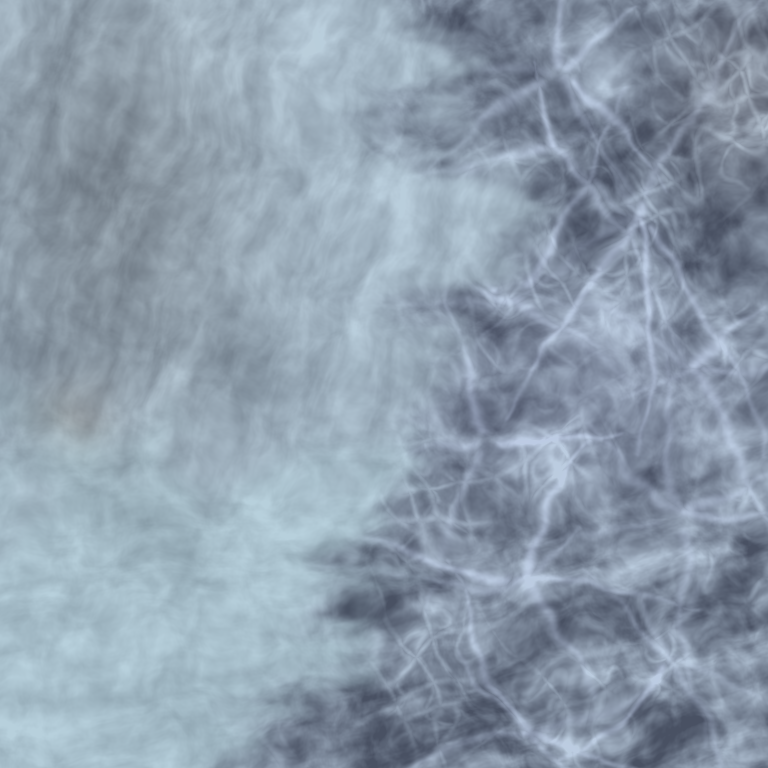
Reproduce this texture procedurally as a WebGL 1 fragment shader.

```glsl
precision highp float;
uniform vec2 u_resolution;

const vec3 SHADOW = vec3(0.270, 0.305, 0.365);
const vec3 PALE = vec3(0.695, 0.765, 0.825);
const vec3 TEAL_TINT = vec3(-0.012, 0.014, 0.002);
const vec3 WARM_TINT = vec3(0.030, 0.002, -0.026);
const vec3 VIOLET_TINT = vec3(0.010, -0.004, 0.032);
const float MIST_TONE = 0.87;
const float THICKET_TONE = 0.42;
const float MIST_SOFTNESS = 0.09;
const float ROOT_WIDTH = 0.0075;
const float TIP_WIDTH = 0.0032;
const float BRANCH_GAIN = 0.50;
const float VEIN_GAIN = 0.27;
const float HOLLOW_GAIN = 0.85;
const float GRAIN_GAIN = 0.42;
const int HUBS = 10;
const int RAYS = 6;

float hash(float n) {
  return fract(sin(n * 12.9898 + 4.1) * 4375.85);
}

vec2 gradient(vec2 cell) {
  float a = 6.2832 * fract(sin(dot(cell, vec2(127.1, 311.7))) * 4375.85);
  return vec2(cos(a), sin(a));
}

float noise(vec2 p) {
  vec2 i = floor(p);
  vec2 f = p - i;
  vec2 u = f * f * f * (f * (f * 6.0 - 15.0) + 10.0);
  vec2 e = vec2(0.0, 1.0);
  float low = mix(dot(gradient(i), f), dot(gradient(i + e.yx), f - e.yx), u.x);
  float high = mix(dot(gradient(i + e), f - e), dot(gradient(i + 1.0), f - 1.0), u.x);
  return mix(low, high, u.y);
}

float fbm(vec2 p) {
  float sum = 0.0;
  float amp = 0.6;
  for (int k = 0; k < 4; k++) {
    sum += amp * noise(p);
    p = mat2(0.8, 0.6, -0.6, 0.8) * p * 2.03 + 17.3;
    amp *= 0.55;
  }
  return sum;
}

// Soft elliptical spot, 1 at its centre
float spot(vec2 p, vec2 centre, vec2 radius) {
  vec2 q = (p - centre) / radius;
  return exp(-dot(q, q));
}

// Thin lines where the noise crosses zero
float veins(vec2 p, float width) {
  return 1.0 - smoothstep(0.0, width, abs(noise(p)));
}

// Curved, tapering twigs that spread from scattered hubs
float branches(vec2 p) {
  float cover = 0.0;
  for (int i = 0; i < HUBS; i++) {
    float id = float(i);
    vec2 hub = vec2(mix(0.55, 1.02, hash(id + 3.0)), 0.05 + 0.95 * id / float(HUBS));
    for (int j = 0; j < RAYS; j++) {
      float seed = id * 17.0 + float(j) * 3.7;
      float angle = 6.2832 * (float(j) + 1.4 * hash(seed)) / float(RAYS);
      float reach = mix(0.08, 0.34, hash(seed + 1.3));
      vec2 dir = vec2(cos(angle), sin(angle));
      vec2 q = p - hub - 0.05 * dir * (hash(seed + 7.0) - 0.3);
      float along = clamp(dot(q, dir), 0.0, reach);
      float bend = (hash(seed + 2.1) - 0.5) * 2.4 * along * along;
      float side = dot(q, vec2(-dir.y, dir.x)) - bend;
      float d = length(vec2(side, dot(q, dir) - along));
      float t = along / reach;
      float w = d / mix(ROOT_WIDTH, TIP_WIDTH, t);
      cover = max(cover, exp(-w * w) * (1.0 - 0.6 * t) * mix(0.25, 1.0, hash(seed + 5.0)));
    }
  }
  return cover;
}

void main() {
  vec2 p = gl_FragCoord.xy / u_resolution;
  vec2 wobble = vec2(noise(p * 7.0), noise(p * 7.0 + 31.0));
  vec2 jitter = vec2(noise(p * 24.0), noise(p * 24.0 + 9.0));
  vec2 q = p + 0.026 * wobble + 0.010 * jitter;

  // Ragged border between mist and thicket
  float border = 0.36 + 0.40 * p.y - 0.75 * max(p.y - 0.7, 0.0) + 0.28 * fbm(p * vec2(4.0, 9.0));
  float mist = 1.0 - smoothstep(border - MIST_SOFTNESS, border + MIST_SOFTNESS, p.x);
  float upper = smoothstep(0.30, 0.52, p.y + 0.35 * fbm(p * 5.0 + 8.0));
  float grain = fbm(q * 27.0 + 5.0);
  float flecks = noise(q * vec2(62.0, 50.0) + 3.0);

  // Mist: upright streaks above, level streaks below
  float upright = fbm(vec2(q.x * 22.0 - q.y * 7.0, q.y * 7.0));
  float level = fbm(vec2(q.x * 7.0, q.y * 26.0 - q.x * 2.0) + 40.0);
  float shade = spot(q, vec2(0.10, 0.68), vec2(0.16, 0.25)) + 0.40 * spot(q, vec2(0.31, 0.52), vec2(0.09, 0.11));
  float wisp = spot(q, vec2(0.24 + 0.35 * (p.y - 0.5), p.y), vec2(0.022, 1.0)) * upper;
  float mistTone = MIST_TONE + 0.06 * (1.0 - upper) - 0.42 * shade + 0.09 * wisp;
  mistTone += mix(0.24 * level, 0.36 * upright, upper) + 0.26 * fbm(q * 5.0 + 61.0);
  mistTone += 0.22 * grain + 0.07 * flecks;

  // Thicket: dark hollows under a net of veins and twigs
  float hollow = fbm(q * vec2(7.0, 9.0) + 12.0);
  float low = 1.0 - smoothstep(0.22, 0.42, p.y);
  float tangle = smoothstep(-0.25, 0.30, noise(p * 5.0 + 55.0));
  vec2 slant = mat2(0.85, -0.5, 0.5, 0.85) * p + 0.012 * wobble + 0.006 * jitter;
  float net = max(veins(slant * vec2(8.0, 19.0), 0.13), veins(slant.yx * vec2(9.0, 23.0) + 23.0, 0.13));
  net = max(net, 0.7 * veins(q * 25.0 + 81.0, 0.15)) * mix(0.35, 1.0, tangle);
  float sweep = fbm(vec2(q.x * 5.0, q.y * 24.0 - q.x * 7.0) + 70.0);
  float haze = spot(q, vec2(0.76, 0.49), vec2(0.22, 0.13));
  float gloom = spot(q, vec2(0.80, 0.76), vec2(0.17, 0.13));
  float twigs = branches(q) * (1.0 - 0.9 * mist);
  float thicketTone = THICKET_TONE + HOLLOW_GAIN * hollow + GRAIN_GAIN * grain + 0.13 * flecks;
  thicketTone += 0.60 * low * sweep + 0.17 * haze - 0.16 * gloom + VEIN_GAIN * net * (0.8 + hollow);

  float tone = mix(thicketTone, mistTone, mist);
  tone += BRANCH_GAIN * twigs * (1.25 - 0.6 * clamp(tone, 0.0, 1.0));
  tone = clamp(tone, 0.03, 1.08);

  // Colour drifts with place
  vec3 colour = mix(SHADOW, PALE, tone);
  float rust = spot(q, vec2(0.10, 0.46), vec2(0.05, 0.045));
  float warmth = 0.5 * spot(p, vec2(0.15, 0.75), vec2(0.20, 0.35)) + 0.9 * rust;
  warmth += 0.5 * spot(p, vec2(0.97, 0.88), vec2(0.10, 0.12));
  colour += WARM_TINT * warmth + TEAL_TINT * mist * (1.0 - 0.7 * upper);
  colour += VIOLET_TINT * (1.0 - mist) * (0.3 + 0.6 * twigs + 0.3 * haze);
  gl_FragColor = vec4(clamp(colour, 0.0, 1.0), 1.0);
}
```
